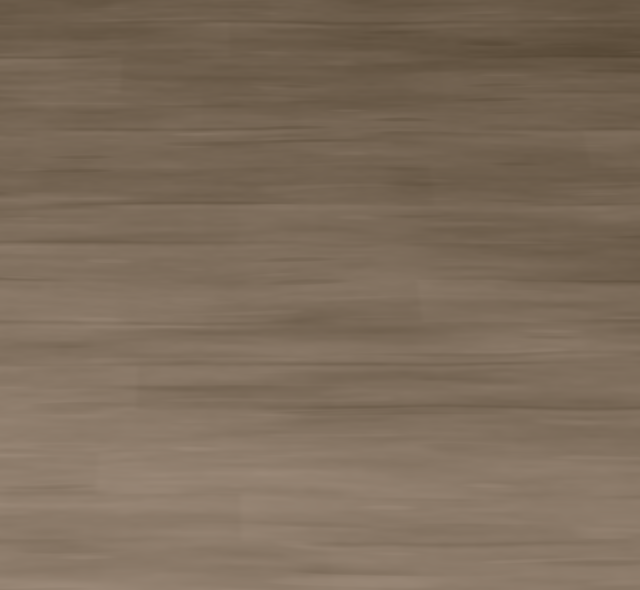
Write a Shadertoy shader that draws this texture.

```glsl
float hash(vec2 p) {
    return fract(sin(dot(p, vec2(127.1, 311.7))) * 43758.5453);
}

float noise(vec2 p) {
    vec2 cell = floor(p), f = fract(p);
    f = f * f * (3.0 - 2.0 * f);
    return mix(mix(hash(cell), hash(cell + vec2(1, 0)), f.x),
               mix(hash(cell + vec2(0, 1)), hash(cell + vec2(1, 1)), f.x), f.y);
}

// Centred noise, -1 to 1, with its own frequency along and across the grain
float streak(vec2 p, float along, float across) {
    return 2.0 * noise(p * vec2(along, across) + along * 7.3) - 1.0;
}

// Tone of the board at u in one row, with softly cut ends
float boardTone(float row, float u) {
    float s = u * 0.85 + hash(vec2(row, 4.0)) * 5.0;
    float board = floor(s);
    float end = smoothstep(0.988, 1.0, fract(s));
    return mix(hash(vec2(board, row)), hash(vec2(board + 1.0, row)), end) - 0.5;
}

void mainImage(out vec4 fragColor, in vec2 fragCoord) {
    vec2 uv = fragCoord / iResolution.xy;

    // Floor plane: rows and grain tighten toward the top
    vec2 p = vec2((uv.x - 0.3) * (1.0 + 0.45 * uv.y), uv.y + 0.22 * uv.y * uv.y);
    p.y += 0.007 * streak(p, 2.6, 7.0) + 0.002 * streak(p, 8.0, 24.0);

    // Boards
    float v = p.y * 12.0;
    float row = floor(v), f = fract(v);
    float tone = mix(boardTone(row, p.x), boardTone(row + 1.0, p.x),
                     smoothstep(0.93, 1.0, f));

    // Grain from broad bands to fine fibres
    float grain = 0.125 * streak(p, 1.7, 17.0)
                + 0.115 * streak(p, 3.4, 36.0)
                + 0.080 * streak(p, 6.5, 80.0)
                + 0.042 * streak(p, 16.0, 140.0)
                + 0.026 * streak(p, 48.0, 110.0)
                + 0.065 * streak(p, 4.0, 9.0);

    // Seams: broken dark lines with a faint lit edge beneath
    float seamMask = smoothstep(0.42, 0.85, noise(vec2(p.x * 2.3, floor(v + 0.5) * 5.7)));
    float fromSeam = f - step(0.5, f);
    float seam = seamMask * (0.20 * exp(-pow(fromSeam / 0.045, 2.0))
                           - 0.10 * exp(-pow((fromSeam + 0.11) / 0.06, 2.0)));

    // Short dark pores and pale fibres
    float pore = smoothstep(0.74, 0.96, noise(p * vec2(4.5, 62.0) + 31.0));
    float fibre = smoothstep(0.78, 0.98, noise(p * vec2(6.0, 75.0) + 83.0));

    // Light falls off from lower left to upper right
    float light = 1.05 - 0.86 * uv.y - 0.23 * uv.x
                + 0.17 * tone + grain - seam - 0.17 * pore + 0.13 * fibre;
    vec3 shadedWood = vec3(0.395, 0.335, 0.265);
    vec3 litWood = vec3(0.588, 0.518, 0.452);
    fragColor = vec4(mix(shadedWood, litWood, light), 1.0);
}
```
